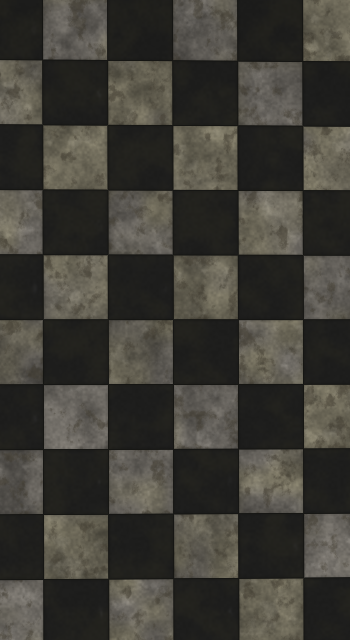
This pattern is drawn by a WebGL 2 fragment shader. Its source:

```glsl
#version 300 es
precision highp float;
// Checkerboard of worn stone tiles: near-black squares alternate with mottled
// olive-grey ones, split by thin dark joints. Each tile offsets its own layered
// value noise, so stains, tint and brightness differ from tile to tile.
uniform vec2 u_resolution;
out vec4 outColor;

float hash(vec2 p) {
  vec3 q = fract(vec3(p.xyx) * 0.1031);
  q += dot(q, q.yzx + 33.33);
  return fract((q.x + q.y) * q.z);
}

float noise(vec2 p) {
  vec2 i = floor(p), f = fract(p);
  f = f * f * (3.0 - 2.0 * f);
  return mix(mix(hash(i), hash(i + vec2(1, 0)), f.x),
             mix(hash(i + vec2(0, 1)), hash(i + vec2(1, 1)), f.x), f.y);
}

float fbm(vec2 p) {
  float sum = 0.0, amp = 0.5;
  for (int i = 0; i < 5; i++) {
    sum += amp * noise(p);
    p = mat2(1.6, 1.2, -1.2, 1.6) * p + 7.3;
    amp *= 0.55;
  }
  return sum / 1.055;
}

// Mottled stone with a cool or warm cast, brown stains and fine pits
vec3 lightStone(vec2 p, vec2 id) {
  float cool = smoothstep(0.35, 0.8, 0.65 * hash(id + 41.0) + 0.6 * noise(p * 2.2 + 9.0) - 0.1);
  vec3 stone = mix(vec3(0.425, 0.408, 0.345), vec3(0.385, 0.372, 0.350), cool);
  stone *= 1.0 + 0.75 * (fbm(p * 3.0) - 0.5) + 0.13 * (hash(id + 17.0) - 0.5);
  float stain = smoothstep(0.54, 0.76, fbm(p * vec2(6.5, 5.5) + 31.0));
  stone = mix(stone, vec3(0.255, 0.235, 0.190), 0.55 * stain);
  float pale = smoothstep(0.55, 0.8, fbm(p * 5.0 + 67.0));
  stone += 0.05 * pale;
  return stone * (1.0 + 0.14 * (noise(p * 26.0) - 0.5));
}

// Almost even black with faint olive clouds and a small grey scuff
vec3 darkStone(vec2 p, vec2 id, vec2 f) {
  vec3 stone = mix(vec3(0.114, 0.114, 0.110), vec3(0.136, 0.134, 0.116),
                   smoothstep(0.35, 0.75, fbm(p * 2.5)));
  stone += 0.010 * (noise(p * 22.0) - 0.5);
  vec2 scuff = (f - vec2(0.87, 0.48)) / vec2(0.035, 0.07);
  float worn = step(0.5, hash(id + 5.0)) * noise(p * 18.0);
  return stone + vec3(0.05, 0.05, 0.055) * worn * exp(-dot(scuff, scuff));
}

void main() {
  // Canvas widths, with the rows closing up slightly to the right
  vec2 uv = gl_FragCoord.xy / u_resolution.x;
  uv.y = 0.915 + (uv.y - 0.915) * (1.0 + 0.008 * (uv.x - 0.5));
  uv.x += 0.002 * (uv.y - 0.915);
  vec2 grid = (uv - vec2(0.1235, 0.175)) / vec2(0.1858, 0.1850);
  vec2 id = floor(grid), f = fract(grid);

  // Each tile samples its own patch of noise
  vec2 p = f + 13.0 * vec2(hash(id + 3.0), hash(id + 71.0)) + 20.0;
  bool isLight = mod(id.x + id.y, 2.0) < 0.5;
  vec3 color = isLight ? lightStone(p, id) : darkStone(p, id, f);

  // Dirt gathers at the rim, then the joint closes the tile
  vec2 rim = min(f, 1.0 - f);
  float edge = min(rim.x, rim.y);
  color *= mix(0.90, 1.0, smoothstep(0.0, 0.06, edge));
  float soft = max(1.0 / (u_resolution.x * 0.1858), 0.012);
  color = mix(vec3(0.085, 0.085, 0.075), color,
              smoothstep(0.008 - 0.5 * soft, 0.008 + 0.5 * soft, edge));

  // Light falls off a little at the top
  color *= 1.0 - 0.06 * smoothstep(1.4, 1.83, uv.y);
  outColor = vec4(color, 1.0);
}
```
